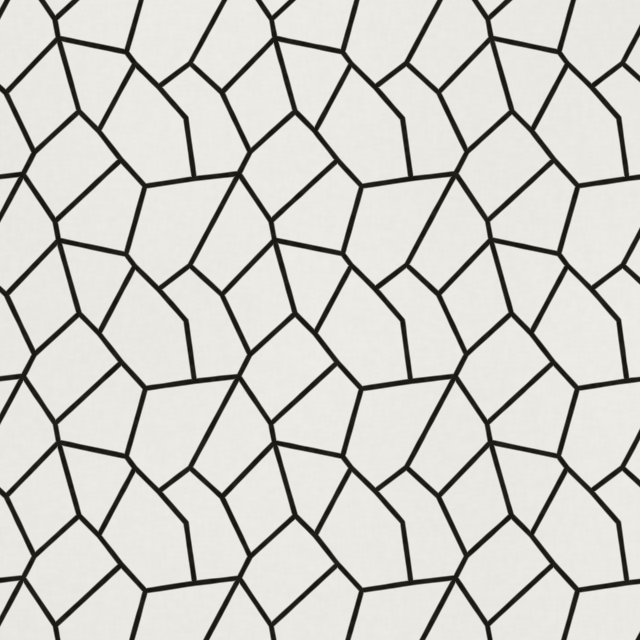
Write a WebGL 1 fragment shader that draws this pattern.

```glsl
precision highp float;
// Cracked-stone line print on pale cloth: one cell of straight dark edges
// repeats about three times each way. Edges join corner points on a wrapped
// cell, so each link takes the shortest way round; noise adds print wear.

uniform vec2 u_resolution;

const vec2 REPEATS = vec2(2.96, 3.167);
const float HALF_WIDTH = 0.0039;
const float EDGE_BLUR = 0.0017;
const vec3 CLOTH = vec3(0.922, 0.914, 0.892);
const vec3 INK = vec3(0.108, 0.099, 0.075);

float hash(vec2 p) {
  return fract(sin(dot(p, vec2(127.1, 311.7))) * 43758.545);
}

float noise(vec2 p) {
  vec2 i = floor(p);
  vec2 f = fract(p);
  f = f * f * (3.0 - 2.0 * f);
  float low = mix(hash(i), hash(i + vec2(1.0, 0.0)), f.x);
  float high = mix(hash(i + vec2(0.0, 1.0)), hash(i + 1.0), f.x);
  return mix(low, high, f.y);
}

// Shortest offset on the repeating cell
vec2 wrapOffset(vec2 d) {
  return d - floor(d + 0.5);
}

// Canvas distance from cell point p to the wrapped edge a-b
float edge(vec2 p, vec2 a, vec2 b) {
  vec2 link = wrapOffset(b - a);
  vec2 fromMiddle = wrapOffset(p - a - 0.5 * link) / REPEATS;
  vec2 span = link / REPEATS;
  float t = clamp(dot(fromMiddle, span) / dot(span, span), -0.5, 0.5);
  return length(fromMiddle - span * t);
}

float path3(vec2 p, vec2 a, vec2 b, vec2 c) {
  return min(edge(p, a, b), edge(p, b, c));
}

float path4(vec2 p, vec2 a, vec2 b, vec2 c, vec2 d) {
  return min(path3(p, a, b, c), edge(p, c, d));
}

float crackDistance(vec2 p) {
  // Corners of the upper stones
  vec2 crown = vec2(0.270, 0.979);
  vec2 shoulder = vec2(0.584, 0.909);
  vec2 notch = vec2(0.624, 0.852);
  vec2 spurFoot = vec2(0.734, 0.736);
  vec2 spurTip = vec2(0.879, 0.854);
  vec2 elbow = vec2(0.861, 0.581);
  vec2 leftTip = vec2(0.027, 0.709);
  // Corners of the lower stones
  vec2 peak = vec2(0.366, 0.616);
  vec2 upperSlope = vec2(0.457, 0.518);
  vec2 lowerSlope = vec2(0.561, 0.375);
  vec2 heel = vec2(0.672, 0.245);
  vec2 ledge = vec2(0.900, 0.282);
  vec2 hub = vec2(0.106, 0.307);
  vec2 hip = vec2(0.158, 0.414);
  vec2 base = vec2(0.254, 0.072);

  // Long outlines
  float d = path4(p, crown, shoulder, notch, spurFoot);
  d = min(d, path3(p, spurFoot, elbow, ledge));
  d = min(d, path4(p, crown, peak, upperSlope, lowerSlope));
  d = min(d, path4(p, lowerSlope, heel, ledge, hub));
  d = min(d, path4(p, peak, hip, hub, base));
  d = min(d, path4(p, crown, leftTip, spurTip, hub));
  // Short links between outlines
  d = min(d, edge(p, notch, upperSlope));
  d = min(d, edge(p, spurFoot, spurTip));
  d = min(d, edge(p, leftTip, hip));
  d = min(d, path3(p, lowerSlope, base, crown));
  return min(d, edge(p, heel, shoulder));
}

vec3 clothColour(vec2 uv) {
  float shade = (noise(uv * 4.0) - 0.5) * 0.014;
  float weave = noise(uv * vec2(240.0, 90.0)) + noise(uv * vec2(90.0, 240.0)) - 1.0;
  return CLOTH + shade + weave * 0.010;
}

void main() {
  vec2 uv = gl_FragCoord.xy / u_resolution.y;
  // Slight drift of the cloth and uneven spread of the ink
  vec2 drift = vec2(noise(uv * 5.0), noise(uv * 5.0 + 19.0)) - 0.5;
  float d = crackDistance((uv + drift * 0.0015) * REPEATS);
  float halfWidth = HALF_WIDTH * (1.0 + 0.14 * (noise(uv * 55.0) - 0.5));
  float blur = max(EDGE_BLUR, 0.75 / u_resolution.y);
  float ink = 1.0 - smoothstep(halfWidth - blur, halfWidth + blur, d);
  vec3 inkColour = INK + 0.05 * (noise(uv * 150.0) - 0.4);
  gl_FragColor = vec4(mix(clothColour(uv), inkColour, ink), 1.0);
}
```
